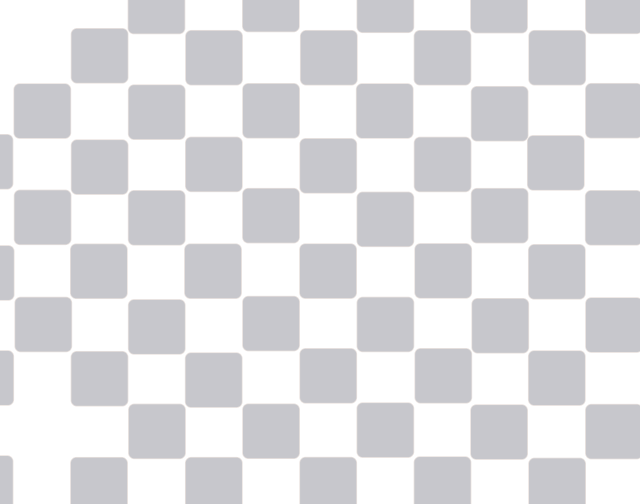
This pattern is drawn by a WebGL 1 fragment shader. Its source:

```glsl
precision highp float;
// Loose checkerboard of grey rounded tiles with thin warm rims on white.

uniform vec2 u_resolution;

// Lengths are fractions of the canvas height, measured from the top left.
const vec2 PITCH = vec2(0.1134, 0.10586);
const vec2 FIRST_CENTER = vec2(-0.0292, 0.0087);
const vec2 HALF_SIZE = vec2(0.0573, 0.0551);
const float CORNER_RADIUS = 0.0124;
const float RIM_WIDTH = 0.0015;
const vec2 JITTER = vec2(0.0020, 0.0058);
const vec2 LOWER_GAP = vec2(1.0, 8.0);

const vec3 PAPER = vec3(1.0);
const vec3 TILE_GREY = vec3(0.780, 0.782, 0.800);
const vec3 RIM_TINT = vec3(0.915, 0.885, 0.873);

float hash(vec2 p) {
  return fract(sin(dot(p, vec2(127.1, 311.7))) * 43758.5453);
}

float roundedBox(vec2 p, vec2 halfSize, float radius) {
  vec2 q = abs(p) - halfSize + radius;
  return length(max(q, 0.0)) + min(max(q.x, q.y), 0.0) - radius;
}

// Alternate cells are filled, except the top left diagonal and one lower gap.
bool isFilled(vec2 cell) {
  float diagonal = cell.x + cell.y;
  bool odd = mod(diagonal, 2.0) > 0.5;
  bool cornerGap = abs(diagonal - 1.0) < 0.5;
  bool lowerGap = distance(cell, LOWER_GAP) < 0.5;
  return odd && !cornerGap && !lowerGap;
}

// Most tiles sit close to the grid; a few slip further.
vec2 tileOffset(vec2 cell) {
  vec2 slip = 2.0 * vec2(hash(cell), hash(cell + 37.0)) - 1.0;
  return JITTER * slip * slip * slip;
}

float coverage(float dist, float pixel) {
  return clamp(0.5 - dist / pixel, 0.0, 1.0);
}

void main() {
  float pixel = 1.0 / u_resolution.y;
  vec2 p = gl_FragCoord.xy * pixel;
  p.y = 1.0 - p.y;

  // Nearest tile edge among the surrounding cells
  vec2 home = floor((p - FIRST_CENTER) / PITCH + 0.5);
  float dist = 1.0;
  for (int y = -1; y <= 1; y++) {
    for (int x = -1; x <= 1; x++) {
      vec2 cell = home + vec2(float(x), float(y));
      if (isFilled(cell)) {
        vec2 center = FIRST_CENTER + cell * PITCH + tileOffset(cell);
        dist = min(dist, roundedBox(p - center, HALF_SIZE, CORNER_RADIUS));
      }
    }
  }

  // Rim first, then the grey face inset by the rim width
  vec3 color = mix(PAPER, RIM_TINT, coverage(dist, pixel));
  color = mix(color, TILE_GREY, coverage(dist + RIM_WIDTH, pixel));
  gl_FragColor = vec4(color, 1.0);
}
```
